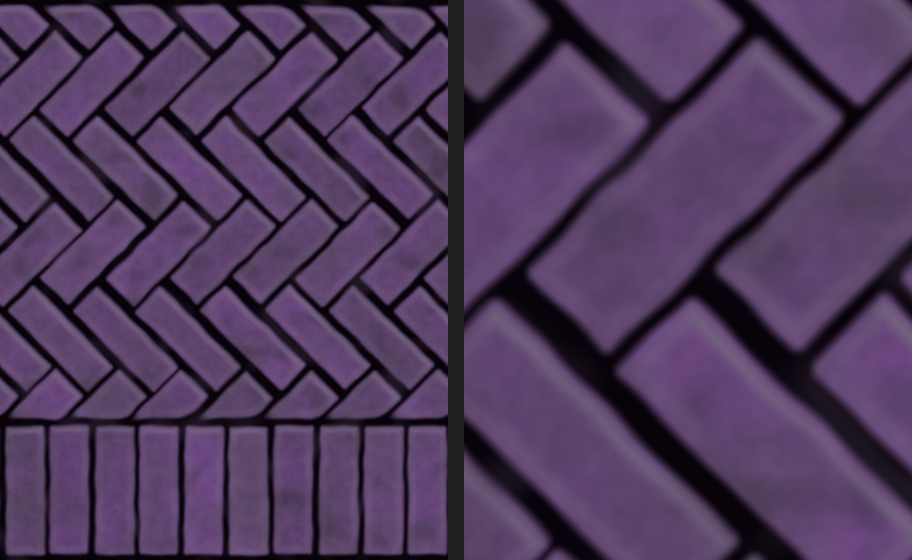
Left: the whole. Right: its middle third, enlarged.
Write a Shadertoy shader that draws this texture.

```glsl
// Worn purple brick paving: a diagonal herringbone field, cut straight at top and
// bottom, above a course of upright bricks. Each brick is a rounded box distance,
// nudged and tinted by a hash; gradient noise adds ragged edges, clouds and grime.

// Layout, in canvas heights (the canvas is WIDTH wide)
const float WIDTH = 0.8;
const float COLUMNS = 7.0;                            // herringbone repeats across
const vec2 STEP = vec2(WIDTH / COLUMNS, 0.3034);      // herringbone period
const vec2 ORIGIN = vec2(0.1668, 0.8516);             // centre of one rising brick
const vec2 FIELD = vec2(0.2525, 0.9900);              // bottom and top of the field
const vec2 HALF_GAP = vec2(0.0076, 0.0045);           // falling seams, rising seams
const float UPRIGHTS = 10.0;                          // bricks in the lower course
const float UPRIGHT_X = 0.004;
const vec2 COURSE = vec2(0.0095, 0.2400);             // bottom and top of the course
const float UPRIGHT_GAP = 0.0048;

// Irregularity and edges
const float JITTER = 0.005;
const float TILT = 0.045;
const float RADIUS = 0.006;
const float WOBBLE = 0.0032;
const float SOFTNESS = 0.0042;

// Colours
const vec3 PLUM = vec3(0.350, 0.270, 0.395);
const vec3 VIOLET = vec3(0.400, 0.268, 0.478);
const vec3 RIM = vec3(0.450, 0.385, 0.495);
const vec3 SMUDGE = vec3(0.255, 0.205, 0.290);
const vec3 GROUT = vec3(0.150, 0.110, 0.170);
const vec3 SEAM = vec3(0.030, 0.010, 0.038);

struct Brick {
    float dist;   // signed distance, negative inside
    float lit;    // distance to the lit edge
    vec2 id;
};

vec3 hash3(vec2 p) {
    vec3 q = fract(p.xyx * vec3(0.1031, 0.1030, 0.0973));
    q += dot(q, q.yxz + 33.33);
    return fract((q.xxy + q.yzz) * q.zyx);
}

float cornerSlope(vec2 cell, vec2 offset) {
    float a = 6.2832 * hash3(cell + 71.0).x;
    return dot(vec2(cos(a), sin(a)), offset);
}

float gradientNoise(vec2 p) {
    vec2 i = floor(p), f = fract(p);
    vec2 s = f * f * f * (f * (f * 6.0 - 15.0) + 10.0);
    vec2 e = vec2(1.0, 0.0);
    float low = mix(cornerSlope(i, f), cornerSlope(i + e, f - e), s.x);
    float high = mix(cornerSlope(i + e.yx, f - e.yx), cornerSlope(i + 1.0, f - 1.0), s.x);
    return mix(low, high, s.y);
}

float roundBox(vec2 p, vec2 halfSize, float r) {
    vec2 q = abs(p) - halfSize + r;
    return length(max(q, 0.0)) + min(max(q.x, q.y), 0.0) - r;
}

float smoothMax(float a, float b, float k) {
    float h = max(k - abs(a - b), 0.0) / k;
    return max(a, b) + 0.25 * k * h * h;
}

// Nearest herringbone brick: rising and falling bricks lie on offset lattices
Brick herringbone(vec2 p) {
    Brick best = Brick(1.0, 1.0, vec2(0.0));
    vec2 size = STEP.yx * inversesqrt(2.0);           // brick length and width
    for (int o = 0; o < 2; o++) {
        vec2 q = p - ORIGIN - 0.5 * float(o) * STEP;
        vec2 halfSize = 0.5 * (o == 0 ? size : size.yx) - HALF_GAP;
        for (int k = -1; k <= 1; k++) {
            vec2 cell = round(q / STEP) + vec2(float(k), 0.0);
            vec2 id = vec2(mod(cell.x, COLUMNS) + 10.0 * float(o), cell.y + 20.0);
            vec3 rnd = hash3(id) - 0.5;
            vec2 r = q - cell * STEP - JITTER * rnd.xy;
            r += TILT * rnd.z * vec2(-r.y, r.x);
            vec2 local = vec2(r.x + r.y, r.y - r.x) * inversesqrt(2.0);
            float cutY = p.y + 0.1 * rnd.x * r.x;
            float cut = max(FIELD.x - cutY, cutY - FIELD.y);
            float d = smoothMax(roundBox(local, halfSize, RADIUS), cut, 0.014);
            float lit = min(halfSize.x - local.x, abs(FIELD.y - cutY));
            if (d < best.dist) best = Brick(d, lit, id);
        }
    }
    return best;
}

// Upright brick of the lower course
Brick upright(vec2 p) {
    float pitch = WIDTH / UPRIGHTS;
    float cell = floor((p.x - UPRIGHT_X) / pitch);
    vec2 id = vec2(mod(cell, UPRIGHTS) + 40.0, 9.0);
    vec3 rnd = hash3(id) - 0.5;
    vec2 halfSize = 0.5 * vec2(pitch, COURSE.y - COURSE.x) - vec2(UPRIGHT_GAP, 0.0);
    vec2 q = p - vec2(UPRIGHT_X + (cell + 0.5) * pitch, 0.5 * (COURSE.x + COURSE.y));
    q -= 0.6 * JITTER * rnd.xy;
    q.x += 0.3 * TILT * rnd.z * q.y;
    return Brick(roundBox(q, halfSize, RADIUS), halfSize.y - q.y, id);
}

void mainImage(out vec4 fragColor, in vec2 fragCoord) {
    vec2 p = fragCoord / iResolution.xy * vec2(WIDTH, 1.0);
    vec2 wobble = vec2(gradientNoise(p * 24.0), gradientNoise(p * 24.0 + 50.0));
    vec2 w = p + WOBBLE * wobble;
    Brick brick = upright(w);
    Brick diagonal = herringbone(w);
    if (diagonal.dist < brick.dist) brick = diagonal;

    // Brick face: own tint, clouds, smudges and grain
    vec3 rnd = hash3(brick.id + 5.0);
    vec2 shifted = p + brick.id * 0.37;
    float cloud = gradientNoise(shifted * 13.0);
    float grain = gradientNoise(p * 48.0) + 0.6 * gradientNoise(p * 120.0);
    vec3 face = mix(PLUM, VIOLET, clamp(0.48 + 0.7 * (rnd.x - 0.5) + 0.9 * cloud, 0.0, 1.0));
    face = mix(face, SMUDGE, 0.5 * smoothstep(0.1, 0.55, gradientNoise(shifted * 17.0 + 9.0)));
    face *= 1.0 + 0.10 * (rnd.y - 0.5) + 0.09 * grain;

    // Pale worn rim, strongest on the lit edge
    float rim = exp(-pow((brick.dist + 0.009) / 0.006, 2.0));
    float lit = exp(-pow((brick.lit - 0.008) / 0.008, 2.0));
    face = mix(face, RIM, clamp(rim * (0.25 + 0.5 * lit + 0.4 * cloud), 0.0, 1.0));

    // Dark seams with patches of dusty grout
    vec3 seam = mix(SEAM, GROUT, 0.75 * smoothstep(0.0, 0.45, gradientNoise(p * 15.0 + 30.0)));
    float soft = max(SOFTNESS, 1.0 / iResolution.y);
    fragColor = vec4(mix(face, seam, smoothstep(-soft, soft, brick.dist)), 1.0);
}
```
